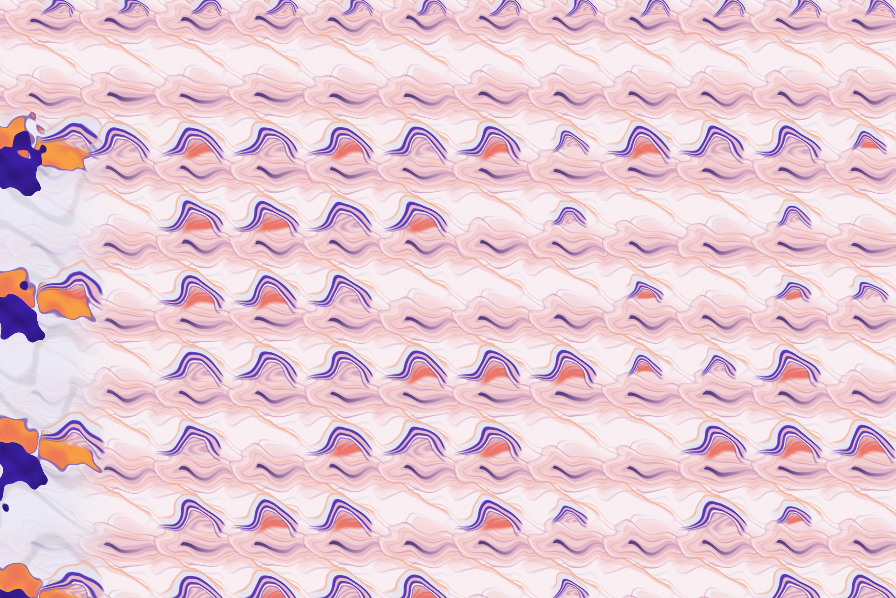
This pattern is drawn by a WebGL 2 fragment shader. Its source:

```glsl
#version 300 es
precision highp float;
uniform vec2 u_resolution;
out vec4 outColor;

const vec2 CELLS = vec2(12.0, 8.0);
const float ROW_SHIFT = 0.4;
const float WARP = 0.04;
const float BLOT_ROWS = 4.0;
const float TAU = 6.28318;
const vec3 WHITE = vec3(0.975, 0.935, 0.95);
const vec3 PINK = vec3(0.96, 0.80, 0.81);
const vec3 MAUVE = vec3(0.82, 0.63, 0.75);
const vec3 VIOLET = vec3(0.50, 0.36, 0.72);
const vec3 PEACH = vec3(0.96, 0.67, 0.55);
const vec3 BLUE = vec3(0.25, 0.13, 0.70);
const vec3 RED = vec3(0.92, 0.42, 0.36);
const vec3 AMBER = vec3(0.97, 0.62, 0.27);
const vec3 ICE = vec3(0.91, 0.91, 0.965);

float aa;
vec3 col = WHITE;

float hash(vec2 p) { return fract(sin(dot(p, vec2(12.99, 78.23))) * 4375.85); }
float fill(float d) { return 1.0 - smoothstep(-aa, aa, d); }
float line(float d, float w) { return fill(abs(d) - w); }
void ink(vec3 c, float a) { col = mix(col, c, a); }

// Soft pink flow with thin wavy veins
void paintMarble(vec2 g) {
  float flow = g.y + 0.1 * sin(TAU * g.x) + 0.05 * sin(TAU * (2.0 * g.x + g.y) + 1.0);
  ink(PINK, 0.65 * smoothstep(0.35, 1.0, 0.5 + 0.5 * cos(TAU * (flow - 0.12))));
  for (int k = 0; k < 7; k++) {
    float n = float(k);
    float d = fract(flow - n / 7.0 + 0.5) - 0.5;
    d += 0.05 * sin(TAU * (g.x + g.y) + n * 2.1) + 0.02 * sin(3.0 * TAU * g.x + n);
    vec3 vein = k % 3 == 0 ? MAUVE : (k % 3 == 1 ? PEACH : ICE * 0.93);
    ink(vein, (0.25 + 0.25 * sin(TAU * g.x + n * 1.9)) * line(d, 0.013));
  }
}

// Tapered tongue with loose nested outlines and a thin dark core
void paintSwirl(vec2 q, vec2 id) {
  q += 0.03 * (hash(id + 3.0) - 0.5);
  q += 0.035 * vec2(sin(13.0 * q.y + 4.0 * q.x), sin(11.0 * q.x));
  q -= vec2(0.36, 0.15);
  vec2 axis = vec2(0.70, -0.13);
  float t = clamp(dot(q, axis) / dot(axis, axis), 0.0, 1.0);
  float away = length(q - axis * t);
  float d = away / (1.05 - 0.45 * t);
  d += 0.025 * sin(12.0 * q.x + 17.0 * q.y + 2.0 * hash(id)) * smoothstep(0.0, 0.1, d);
  float fade = 0.5 + 0.5 * sin(8.0 * q.x - 9.0 * q.y + 2.5);
  ink(PINK, 0.85 * (1.0 - smoothstep(0.18, 0.29, d)));
  ink(MAUVE, (0.25 + 0.6 * fade) * line(d - 0.26, 0.011));
  ink(WHITE, 0.7 * fade * line(d - 0.205, 0.02));
  ink(PEACH, 0.5 * (1.0 - fade) * line(d - 0.17, 0.012));
  ink(MAUVE, (0.8 - 0.5 * fade) * line(d - 0.12, 0.012));
  ink(MAUVE, 0.55 * fill(d - 0.055));
  ink(mix(VIOLET * 0.7, MAUVE, smoothstep(0.1, 0.8, t)), fill(away - 0.024 + 0.016 * t));
}

// Peach ribbon that folds down in a hook at its right end
void paintRibbon(vec2 q) {
  float x = q.x + 0.1 * sin(10.0 * q.y);
  float h = 0.85 + 0.07 * sin(TAU * x) - 0.28 * smoothstep(0.74, 1.0, x);
  float slope = 0.44 * cos(TAU * x) - 1.1 * smoothstep(0.74, 0.87, x);
  float ends = smoothstep(0.0, 0.3, x) * (1.0 - smoothstep(0.94, 1.0, x));
  float d = (q.y - h) / sqrt(1.0 + slope * slope);
  ink(PINK, 0.7 * ends * line(d + 0.05, 0.03));
  ink(PEACH, 0.8 * ends * line(d, 0.026 * x));
}

// Long rise from the left, late peak, steep fall
float archHeight(float x) {
  return 0.32 + 0.34 * smoothstep(-0.05, 0.7, x) + 0.025 * sin(15.0 * x)
    - 0.34 * smoothstep(0.68, 0.98, x);
}

// Nested blue crests that converge at the left, some with a red hollow
void paintArch(vec2 q, float size, float glow, float seed) {
  q = (q - vec2(0.7, 0.5)) / size + vec2(0.7, 0.5);
  q.x += 0.05 * sin(9.0 * q.y + seed) - 0.02;
  float slope = (archHeight(q.x + 0.02) - archHeight(q.x - 0.02)) / 0.04;
  float d = (q.y - archHeight(q.x)) * size / sqrt(1.0 + slope * slope);
  float ends = smoothstep(0.03, 0.25, q.x) * (1.0 - smoothstep(0.88, 0.96, q.x));
  float gap = size * mix(0.03, 0.085, smoothstep(0.1, 0.65, q.x));
  float grain = sin(38.0 * q.x + 6.0 * sin(21.0 * q.y + seed));
  float hollow = fill(d + 1.5 * gap) * smoothstep(0.28, 0.34, q.y) * smoothstep(0.28, 0.5, q.x);
  float heat = glow * smoothstep(0.5, 0.38, q.y + 0.04 * grain);
  ink(mix(mix(PINK, MAUVE, 0.5 + 0.5 * grain), RED, heat), 0.9 * hollow * ends);
  ink(ICE * 0.97, 0.75 * ends * line(d - 0.05, 0.055));
  ink(PEACH, 0.6 * ends * line(d - 0.1, 0.012));
  ink(mix(PINK, MAUVE, 0.4), ends * line(d + 0.6 * gap, 0.7 * gap));
  float taper = size * (0.55 + 0.45 * sin(4.5 * q.x - 1.0));
  ink(BLUE, 0.85 * ends * line(d, 0.022 * taper));
  ink(BLUE, 0.8 * ends * line(d + gap, 0.017 * taper));
  ink(VIOLET, 0.65 * ends * line(d + 1.65 * gap, 0.008));
}

// Crest size: large at left centre, mixed to the right
float archSize(vec2 id) {
  float h = hash(id + 7.0);
  if (id.y > 7.5) return 0.5;
  if (id.y > 6.5 || id.x < 0.0) return 0.0;
  if (id.x < 1.5) return id.x < 0.5 ? 1.0 - mod(id.y, 2.0) : step(5.5, id.y);
  if (id.x < 6.5) return step(h, 0.82);
  return h < 0.28 ? 1.0 : 0.6 * step(h, 0.72);
}

// Icy wash with deep blue and amber spills along the left side
void paintSpills(vec2 g) {
  float wash = (1.0 - smoothstep(0.8, 1.6, g.x)) * (1.0 - smoothstep(6.6, 7.0, g.y));
  float streak = sin(9.0 * g.y + 3.0 * sin(4.0 * g.x + 2.0 * g.y));
  ink(ICE - 0.08 * smoothstep(0.6, 1.0, streak), 0.8 * wash);
  float row = floor((g.y + 0.5) / 2.0);
  if (row >= BLOT_ROWS) return;
  vec2 b = g - vec2(0.0, 2.0 * row);
  float wobble = 0.07 * sin(7.0 * b.x + 9.0 * b.y + row) + 0.04 * sin(15.0 * b.y - 12.0 * b.x)
    + 0.025 * sin(25.0 * b.x + 19.0 * b.y + 2.0 * row);
  float amber = length((b - vec2(0.85, 0.34)) * vec2(0.7, 1.2)) - 0.28 + wobble;
  amber = min(amber, length((b - vec2(0.1, 0.6)) * vec2(0.6, 1.2)) - 0.25 - wobble);
  float blue = length((b - vec2(0.2, 0.15)) * vec2(0.95, 0.85)) - 0.32 + 1.2 * wobble;
  ink(mix(AMBER, RED, 0.7 * smoothstep(-0.08, 0.1, wobble)), fill(amber));
  ink(VIOLET, 0.8 * line(amber, 0.014));
  ink(BLUE * (0.85 + 1.2 * wobble), fill(blue));
}

void main() {
  aa = 0.65 * CELLS.y / u_resolution.y;
  vec2 p = gl_FragCoord.xy / u_resolution * CELLS;
  vec2 g = p + vec2(0.0, ROW_SHIFT);
  g += WARP * vec2(sin(TAU * p.y) + 0.6 * sin(2.0 * TAU * p.x), sin(TAU * (p.x + p.y)));
  g += 0.4 * WARP * sin(vec2(17.0, 13.0) * p.yx + 2.0 * p);
  paintMarble(g);
  // Passes: swirls and ribbons, then crests over the spills
  for (int k = 0; k < 8; k++) {
    if (k == 4) paintSpills(g);
    vec2 id = floor(g) + vec2(k % 2 - 1, 1 - k / 2 % 2);
    vec2 q = g - id;
    if (k < 4) { paintSwirl(q, id); paintRibbon(q); continue; }
    bool top = id.y > 7.5;
    q -= top ? vec2(0.12, -0.2) : (id.x < 0.5 ? vec2(0.4, 0.12) : vec2(0.0));
    float size = archSize(id);
    float glow = top ? 0.0 : step(0.45, hash(id + 19.0));
    if (size > 0.0) paintArch(q, size, glow, hash(id + 11.0));
  }
  outColor = vec4(col, 1.0);
}
```
